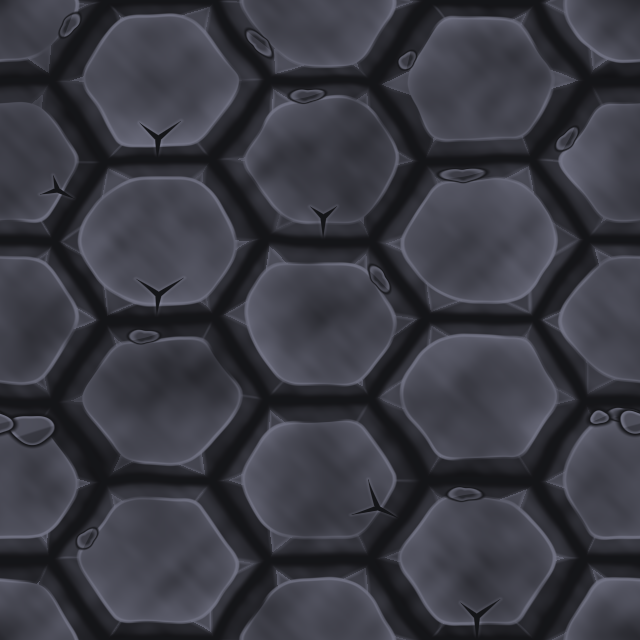
This texture is drawn by a Shadertoy shader. Its source:

```glsl
const float CELLS = 4.0;          // stones across and down, even so the columns wrap
const float SQUEEZE = 0.8660254;  // maps the stretched cell to a regular hexagon
const float APOTHEM = 0.5;
const float FACE_INSET = 0.385;   // side planes of the top face
const float CORNER_INSET = 0.395; // chipped corner planes
const float CORNER_REACH = 0.60;
const float ROUNDING = 0.045;
const float WOBBLE = 0.045;
const float RIM_WIDTH = 0.011;
const float GAP_TONE = 0.08;
const float BEVEL_TONE = 0.125;
const float CHIP_TONE = 0.20;
const float FACE_TONE = 0.235;
const float RIM_TONE = 0.45;
const float CRACK_SHARE = 0.45;
const float CHIP_SHARE = 0.65;
const float RUBBLE_SHARE = 0.2;
const vec3 TINT = vec3(1.0, 1.01, 1.16);
const float PI = 3.14159265;

float hash(vec2 p) {
    vec3 h = fract(vec3(p.xyx) * 0.1031);
    h += dot(h, h.yzx + 33.33);
    return fract((h.x + h.y) * h.z);
}

float cellRandom(vec2 id, float n) { return hash(id + vec2(CELLS * n + 3.0, 11.0)); }

// Value noise that wraps after one canvas; freq holds whole numbers.
float noise(vec2 q, vec2 freq) {
    vec2 p = q * freq, i = floor(p), f = fract(p), period = CELLS * freq;
    f = f * f * (3.0 - 2.0 * f);
    vec2 a = mod(i, period), b = mod(i + 1.0, period);
    return mix(mix(hash(a), hash(vec2(b.x, a.y)), f.x),
               mix(hash(vec2(a.x, b.y)), hash(b), f.x), f.y);
}

float smoothMin(float a, float b, float k) {
    float h = max(k - abs(a - b), 0.0) / k;
    return min(a, b) - h * h * k * 0.25;
}

vec2 polar(float angle) { return vec2(cos(angle), sin(angle)); }

float hexRadius(vec2 p) {
    p = abs(p);
    return max(p.y, dot(p, vec2(SQUEEZE, 0.5)));
}

float spike(vec2 p, vec2 root, vec2 reach, float width) {
    float t = clamp(dot(p - root, reach) / dot(reach, reach), 0.0, 1.0);
    return length(p - root - reach * t) - width * (1.0 - t);
}

// Loose or half-split piece with a dark seam, a lit top and a pale rim.
float addStone(float tone, vec2 p, vec2 radii, float body, float seam, float px) {
    float bump = 1.0 + 0.09 * cos(3.0 * atan(p.y, p.x) + 40.0 * radii.x);
    float d = (length(p / radii) - bump) * min(radii.x, radii.y);
    tone = mix(GAP_TONE, tone, smoothstep(0.0, seam, d));
    float facet = smoothstep(-0.1, 0.1, p.y / radii.y + 0.5 * p.x / radii.x + 0.2);
    body += 0.08 * facet + 0.13 * smoothstep(-0.022, -0.004, d);
    return mix(tone, body, 1.0 - smoothstep(-px, px, d));
}

void mainImage(out vec4 fragColor, in vec2 fragCoord) {
    vec2 q = fragCoord / iResolution.xy * CELLS;
    float px = 0.7 * CELLS / iResolution.y;
    float cloud = 0.6 * noise(q, vec2(3)) + 0.4 * noise(q + 0.37, vec2(7));
    vec2 diagonal = vec2(q.x + q.y, q.x - q.y);
    float stroke = 0.6 * noise(diagonal, vec2(2, 7)) + 0.4 * noise(diagonal, vec2(13, 4));
    vec2 warped = q + WOBBLE * (vec2(noise(q, vec2(4)), noise(q + 0.61, vec2(4))) - 0.5);

    // Nearest hexagon, odd columns raised by half a cell
    vec2 p = vec2(0), id = vec2(0);
    float radius = 9.0;
    for (float c = 0.0; c < 2.0; c++) {
        float col = floor(warped.x) + c, lift = 0.5 * mod(col, 2.0);
        float row = floor(warped.y - lift + 0.5);
        vec2 local = (warped - vec2(col, row + lift)) * vec2(SQUEEZE, 1);
        float r = hexRadius(local);
        if (r < radius) { radius = r; p = local; id = mod(vec2(col, row), CELLS); }
    }

    // Cut planes: corners at even steps, sides at odd steps
    float low = 9.0, second = 9.0, face = 9.0, bevel = 0.0;
    for (float k = 0.0; k < 12.0; k++) {
        float r = cellRandom(id, k), side = mod(k, 2.0);
        float inner = mix(CORNER_INSET + 0.06 * r, FACE_INSET + 0.04 * (r - 0.5), side);
        float outer = mix(CORNER_REACH, APOTHEM, side);
        float along = dot(p, polar(k * PI / 6.0));
        float height = (outer - along) / (outer - inner);
        face = smoothMin(face, inner - along, ROUNDING);
        second = min(second, max(low, height));
        if (height < low) {
            low = height;
            bevel = mix(CHIP_TONE, BEVEL_TONE, side) + 0.07 * cellRandom(id, k + 12.0);
        }
    }
    face += 0.022 * (cloud - 0.5);

    // Bevel facets with worn ridges
    float tone = bevel * mix(0.6, 1.05, smoothstep(0.0, 0.7, low)) + 0.09 * (stroke - 0.5);
    tone += 0.13 * cloud * (1.0 - smoothstep(0.0, 0.1, second - low)) * smoothstep(0.1, 0.6, low);

    // Painted top face and its rim
    float slope = dot(p, polar(2.0 * PI * cellRandom(id, 25.0)));
    float top = FACE_TONE + 0.04 * (cellRandom(id, 26.0) - 0.5) + 0.10 * slope
              + 0.35 * dot(p, p) + 0.13 * (cloud - 0.5) + 0.07 * (stroke - 0.5)
              + 0.04 * exp(-max(face, 0.0) / 0.03);
    tone = mix(tone, top, smoothstep(-px, px, face));
    float rim = 1.0 - smoothstep(0.3 * RIM_WIDTH, RIM_WIDTH + px, abs(face));
    tone = mix(tone, RIM_TONE, rim * smoothstep(0.15, 0.75, cloud) * 0.85);

    // Split chip along one side
    float turn = PI / 6.0 + floor(6.0 * cellRandom(id, 27.0)) * PI / 3.0;
    vec2 normal = polar(turn), tangent = vec2(-normal.y, normal.x);
    vec2 edge = vec2(dot(p, tangent), dot(p, normal));
    if (cellRandom(id, 28.0) < CHIP_SHARE) {
        float size = 0.06 + 0.07 * cellRandom(id, 29.0);
        tone = addStone(tone, edge - vec2(0.08, 0.41), vec2(size, 0.04), 0.15, 0.012, px);
    }

    // Forked crack at the opposite side
    if (cellRandom(id, 30.0) < CRACK_SHARE) {
        float crack = 9.0;
        for (float i = -1.0; i < 2.0; i++) {
            vec2 reach = polar(turn + PI + 2.3 * i) * (0.09 + 0.1 * cellRandom(id, 32.0 + i));
            crack = min(crack, spike(p, -0.35 * normal, reach, 0.017));
        }
        tone += 0.06 * (1.0 - smoothstep(0.0, 0.02, crack));
        tone = mix(GAP_TONE, tone, smoothstep(-px, px, crack));
    }

    // Dark joints, then rubble lying in broken edges
    tone = mix(GAP_TONE, tone, smoothstep(0.01, 0.05, APOTHEM - radius));
    if (cellRandom(id, 34.0) < RUBBLE_SHARE) {
        for (float i = 0.0; i < 3.0; i++) {
            float size = 0.12 - 0.035 * i;
            vec2 centre = vec2(0.19 * i - 0.17, 0.45 - size);
            tone = addStone(tone, edge - centre, size * vec2(1, 0.8), 0.22 + 0.1 * (cloud - 0.5), 0.03, px);
        }
    }
    fragColor = vec4(clamp(tone, 0.06, 0.5) * TINT, 1);
}
```
